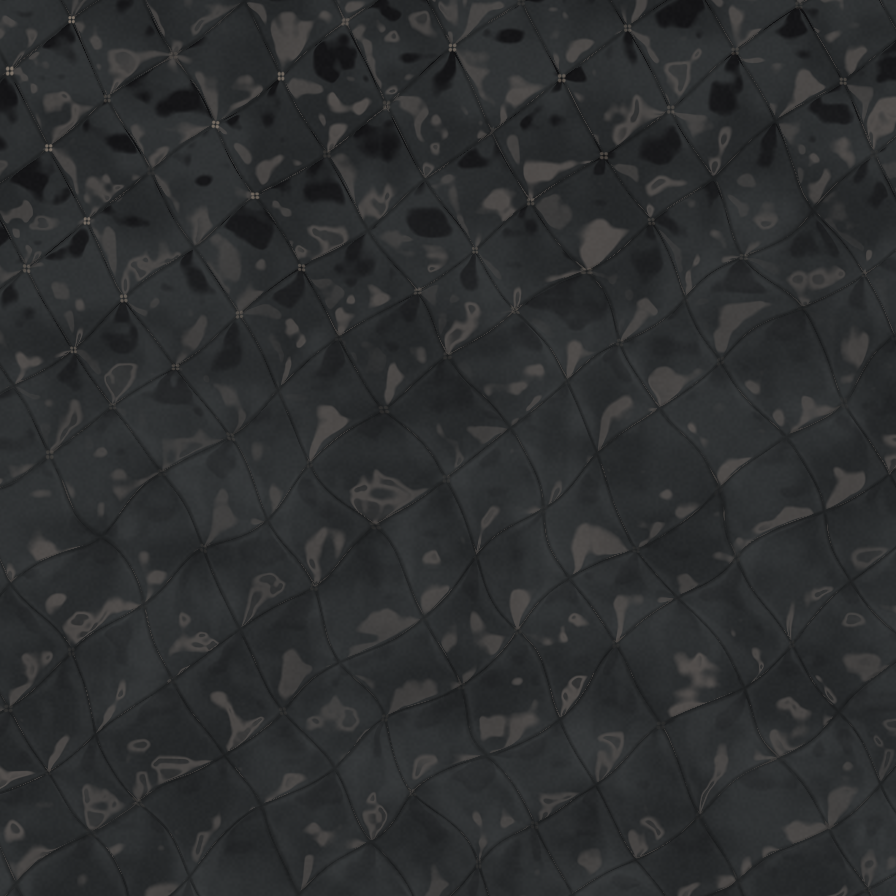
A Shadertoy shader for this texture:

```glsl
const vec3 LEATHER_DARK = vec3(0.145, 0.153, 0.158);
const vec3 LEATHER_LIGHT = vec3(0.188, 0.198, 0.203);
const vec3 SHADOW = vec3(0.075, 0.075, 0.082);
const vec3 SHEEN = vec3(0.335, 0.318, 0.308);
const vec3 THREAD = vec3(0.56, 0.51, 0.46);

// Columns are the two steps between neighbouring stitches
const mat2 LATTICE = mat2(0.047, -0.081, 0.072, 0.053);
const vec2 FIRST_STITCH = vec2(0.172, 0.810);
const float PI = 3.14159;

float hash(vec2 p) {
    return fract(sin(dot(p, vec2(12.9898, 78.233))) * 43758.5453);
}

float noise(vec2 p) {
    vec2 i = floor(p), f = fract(p);
    vec2 u = f * f * f * (f * (f * 6.0 - 15.0) + 10.0);
    return mix(mix(hash(i), hash(i + vec2(1, 0)), u.x),
               mix(hash(i + vec2(0, 1)), hash(i + vec2(1, 1)), u.x), u.y);
}

// Upper part, fading toward the right, where light rakes the surface
float rakingLight(vec2 p) {
    return smoothstep(0.48, 0.92, p.y + 0.2 * (0.5 - p.x));
}

// Canvas position to slightly irregular lattice coordinates
vec2 toLattice(vec2 p) {
    vec2 drift = vec2(noise(p * 9.0 + 3.7), noise(p * 9.0 + 41.3)) - 0.5;
    float looseness = mix(0.045, 0.014, rakingLight(p));
    return inverse(LATTICE) * (p + drift * looseness - FIRST_STITCH);
}

// Padded cushions with creased seams and loose wrinkles
float height(vec2 p) {
    vec2 q = toLattice(p);
    vec2 arch = sin(PI * fract(q));
    float puff = pow(arch.x * arch.y + 0.002, 0.62);
    float fullness = mix(0.014, 0.034, hash(floor(q) + 7.1));
    float wrinkles = 0.019 * noise(p * 21.0) + 0.008 * noise(p * 43.0 + 9.2);
    return fullness * puff + wrinkles;
}

// Direction the surface leans toward
vec2 facing(vec2 p, float e) {
    vec2 dx = vec2(e, 0), dy = vec2(0, e);
    return -vec2(height(p + dx) - height(p - dx),
                 height(p + dy) - height(p - dy)) / (2.0 * e);
}

// Soft reflection of a lamp seen at a given lean
float reflection(vec2 lean, vec2 lamp, float radius) {
    return 1.0 - smoothstep(radius * 0.55, radius, length(lean - lamp));
}

// Small cluster of four thread dots at each lattice point
float stitches(vec2 p, float size) {
    vec2 q = toLattice(p);
    vec2 id = round(q);
    vec2 d = LATTICE * (q - id);
    float dotDist = length(abs(d) - size);
    float worn = smoothstep(0.15, 0.8, hash(id + 2.3));
    return worn * (1.0 - smoothstep(size * 0.4, size * 1.3, dotDist));
}

void mainImage(out vec4 fragColor, in vec2 fragCoord) {
    vec2 p = fragCoord / iResolution.xy;
    float raking = rakingLight(p);
    vec2 lean = facing(p, 0.0022);

    // Base leather, with a faint glow along the folds
    float tone = 0.65 * noise(p * 13.0 + 5.0) + 0.35 * noise(p * 34.0);
    vec3 color = mix(LEATHER_DARK, LEATHER_LIGHT, smoothstep(0.2, 0.8, tone));
    color += 0.022 * smoothstep(0.5, 1.1, length(lean)) * (1.0 - raking);

    // Deep shade on the slopes turned away from the light
    float shade = reflection(lean, vec2(0.1, 0.85), 0.62);
    color = mix(color, SHADOW, shade * mix(0.2, 0.95, raking));

    // Lamp patches, some with a dark core
    vec2 lamp = vec2(0.12, -0.62);
    float patchLight = reflection(lean, lamp, 0.46);
    float core = reflection(lean, lamp, 0.22);
    float hollow = smoothstep(0.4, 0.65, noise(p * 11.0 + 17.0));
    float strength = mix(0.45, 1.0, noise(p * 8.0 + 29.0));
    float sheen = patchLight * (1.0 - 0.75 * hollow * core) * strength;

    // Thin raking streaks on the sides of the upper cushions
    float streak = reflection(lean, vec2(-0.75, -0.1), 0.36);
    sheen = max(sheen, 0.7 * raking * streak);
    color = mix(color, SHEEN, 0.92 * sheen);

    // Seam lines
    vec2 q = toLattice(p);
    vec2 edge = abs(q - round(q));
    float seam = 1.0 - smoothstep(0.0, 0.045, min(edge.x, edge.y));
    color *= 1.0 - 0.22 * seam;

    // Thread and fine grain
    float threadLight = stitches(p, 0.0022) * mix(0.15, 0.85, raking);
    color = mix(color, THREAD, threadLight * mix(1.0, 0.45, p.x));
    color += 0.014 * (noise(p * 330.0) - 0.5);

    fragColor = vec4(color, 1.0);
}
```
